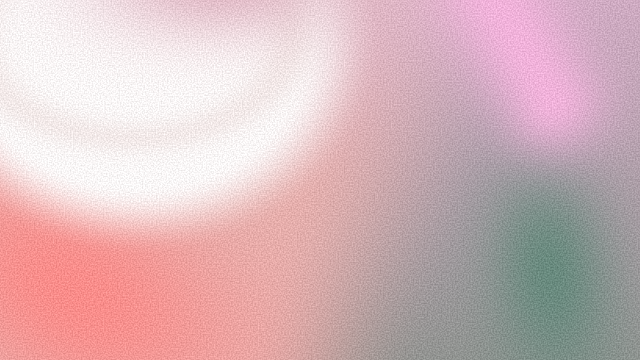
Reproduce this background procedurally as a Shadertoy shader.

```glsl
// Soft grainy colour field: a blush-to-slate base with coral, white,
// orchid and green glows laid over it as blurred ellipses and a capsule.
// Positions are in canvas heights; fine gradient noise adds the grain.

#define GRAIN_CELLS 230.0
#define GRAIN_AMOUNT 0.13
#define WHITE_SOFTNESS 0.20
#define FOLD_STRENGTH 0.32
#define ORCHID_WIDTH 0.15

const vec3 BLUSH  = vec3(0.90, 0.69, 0.68);
const vec3 ROSE   = vec3(0.88, 0.72, 0.77);
const vec3 SLATE  = vec3(0.57, 0.58, 0.57);
const vec3 MAUVE  = vec3(0.81, 0.67, 0.76);
const vec3 CORAL  = vec3(0.98, 0.55, 0.54);
const vec3 WHITE  = vec3(0.98, 0.97, 0.97);
const vec3 SHADE  = vec3(0.89, 0.80, 0.79);
const vec3 ORCHID = vec3(0.95, 0.70, 0.86);
const vec3 GREEN  = vec3(0.40, 0.54, 0.49);

// Distance from a centre, scaled so that the tilted ellipse edge is 1
float ellipse(vec2 p, vec2 centre, vec2 radii, float angle) {
    float c = cos(angle), s = sin(angle);
    vec2 d = p - centre;
    return length(vec2(c * d.x + s * d.y, c * d.y - s * d.x) / radii);
}

float segment(vec2 p, vec2 a, vec2 b) {
    vec2 along = b - a;
    float t = clamp(dot(p - a, along) / dot(along, along), 0.0, 1.0);
    return length(p - a - along * t);
}

float glow(float d) {
    return exp(-d * d);
}

// Gradient noise
vec2 gradient(vec2 cell) {
    vec3 h = fract(cell.xyx * vec3(0.1031, 0.1030, 0.0973));
    h += dot(h, h.yzx + 33.33);
    float angle = 6.28319 * fract((h.x + h.y) * h.z);
    return vec2(cos(angle), sin(angle));
}

float gradientNoise(vec2 p) {
    vec2 i = floor(p), f = fract(p);
    vec2 u = f * f * f * (f * (f * 6.0 - 15.0) + 10.0);
    vec2 e = vec2(1.0, 0.0);
    float low = mix(dot(gradient(i), f),
                    dot(gradient(i + e), f - e), u.x);
    float high = mix(dot(gradient(i + e.yx), f - e.yx),
                     dot(gradient(i + 1.0), f - 1.0), u.x);
    return mix(low, high, u.y);
}

// Warm left side running into a cool right side along a leaning edge
vec3 baseGradient(vec2 p) {
    vec3 warm = mix(BLUSH, ROSE, smoothstep(0.4, 1.0, p.y));
    vec3 cool = mix(SLATE, MAUVE, p.y);
    float edge = mix(0.92, 1.24, p.y);
    return mix(warm, cool, smoothstep(-0.27, 0.27, p.x - edge));
}

// White bowl with a faint inner fold and a rosy hollow at the top
vec3 addWhiteBowl(vec3 col, vec2 p) {
    float bowl = ellipse(p, vec2(0.382, 0.884), vec2(0.567, 0.498), 0.0);
    float fold = ellipse(p, vec2(0.37, 0.907), vec2(0.44, 0.29), 0.0);
    float hollow = glow(ellipse(p, vec2(0.62, 1.05), vec2(0.36, 0.16), 0.0));
    float cover = 1.0 - smoothstep(1.0 - WHITE_SOFTNESS, 1.0 + WHITE_SOFTNESS, bowl);
    vec3 cloth = mix(WHITE, SHADE, FOLD_STRENGTH * glow((fold - 1.0) / 0.16));
    return mix(col, cloth, cover * (1.0 - hollow));
}

void mainImage(out vec4 fragColor, in vec2 fragCoord) {
    vec2 p = fragCoord / iResolution.y;
    p.x *= 16.0 / 9.0 * iResolution.y / iResolution.x;

    vec3 col = baseGradient(p);

    // Colour glows
    float coral = ellipse(p, vec2(0.20, 0.19), vec2(0.48, 0.29), -0.46);
    float green = ellipse(p, vec2(1.53, 0.24), vec2(0.17, 0.31), 0.12);
    float orchid = segment(p, vec2(1.366, 1.02), vec2(1.532, 0.72)) / ORCHID_WIDTH;
    col = mix(col, CORAL, glow(coral));
    col = mix(col, GREEN, 0.95 * glow(green));
    col = mix(col, ORCHID, 0.97 * glow(orchid));
    col = addWhiteBowl(col, p);

    // Film grain
    col += GRAIN_AMOUNT * gradientNoise(p * GRAIN_CELLS + 0.37);
    fragColor = vec4(clamp(col, 0.0, 1.0), 1.0);
}
```
